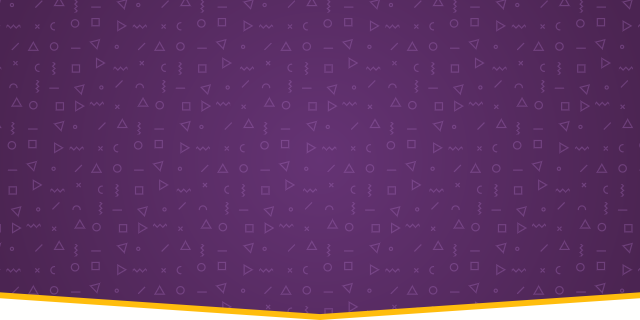
Give the GLSL for this background, as a Shadertoy shader.

```glsl
// Purple backdrop with scattered outlined confetti shapes above a shallow gold and white chevron.

const float PI = 3.14159;
const vec2 CELL = vec2(0.0658, 0.0635);   // one shape per cell
const float TILE = 6.0;                   // cells per side of the repeating tile
const float STROKE = 0.0018;              // half of the line width

const vec3 PURPLE_CENTRE = vec3(0.395, 0.200, 0.455);
const vec3 PURPLE_EDGE = vec3(0.295, 0.142, 0.320);
const vec3 LILAC = vec3(0.66, 0.43, 0.75);
const vec3 GOLD = vec3(1.0, 0.74, 0.05);
const vec3 WHITE = vec3(1.0, 1.0, 0.995);

vec2 hash22(vec2 p) {
    vec3 q = fract(vec3(p.xyx) * vec3(0.1031, 0.1030, 0.0973));
    q += dot(q, q.yzx + 33.33);
    return fract((q.xx + q.yz) * q.zy);
}

vec2 rotate(vec2 p, float angle) {
    float c = cos(angle), s = sin(angle);
    return vec2(c * p.x + s * p.y, c * p.y - s * p.x);
}

// Distances to line shapes centred on the origin
float ring(vec2 p, float radius) {
    return abs(length(p) - radius);
}

float square(vec2 p, float halfSide) {
    return abs(max(abs(p.x), abs(p.y)) - halfSide);
}

float triangle(vec2 p, float inradius) {
    return abs(max(abs(p.x) * 0.866 + p.y * 0.5, -p.y) - inradius);
}

float dash(vec2 p, float halfLength) {
    return length(vec2(max(abs(p.x) - halfLength, 0.0), p.y));
}

float saltire(vec2 p, float halfLength) {
    vec2 q = rotate(p, PI * 0.25);
    return min(dash(q, halfLength), dash(q.yx, halfLength));
}

float zigzag(vec2 p, float period, float halfLength) {
    float wave = (abs(fract(p.x / period) - 0.5) - 0.25) * period;
    return max(abs(p.y - wave) * 0.707, abs(p.x) - halfLength);
}

float halfRing(vec2 p, float radius) {
    return p.y > 0.0 ? ring(p, radius) : length(vec2(abs(p.x) - radius, p.y));
}

float confetti(vec2 p, int kind, float variant) {
    switch (kind) {
        case 0: return square(p, 0.0112);
        case 1: return zigzag(p.yx, 0.0140, 0.0175);
        case 2: return triangle(p, 0.0083);
        case 3: return saltire(p, 0.0072);
        case 4: return ring(p, 0.0048);
        case 5: return triangle(rotate(p, -PI * 0.5), 0.0083);
        case 6: return dash(p, 0.0130);
        case 7: return ring(p, 0.0115);
        case 8: return halfRing(variant < 0.5 ? p : vec2(p.y, -p.x), 0.0112);
        case 9: return dash(rotate(p, PI * 0.25), 0.0135);
        case 10: return zigzag(p, 0.0175, 0.0200);
        default: return triangle(rotate(p, PI * 1.08), 0.0083);
    }
}

// Repeating tile of shapes; each band of tiles is shifted by half a tile
float confettiField(vec2 p) {
    vec2 cell = floor(p / CELL);
    vec2 local = p - (cell + 0.5) * CELL;
    cell.x += floor(cell.y / TILE) * TILE * 0.5;
    vec2 slot = mod(cell, TILE);

    // Spreads the twelve kinds evenly over the tile
    float kind = mod(5.0 * slot.x + 6.0 * slot.y + 7.0 * floor(slot.y * 0.5), 12.0);
    vec2 jitter = (hash22(slot + 7.0) - 0.5) * 0.021;
    float variant = hash22(slot + 41.0).x;
    return confetti(local - jitter, int(kind + 0.5), variant);
}

// Coverage of the region where the distance is negative
float fill(float dist, float pixel) {
    return clamp(0.5 - dist / pixel, 0.0, 1.0);
}

void mainImage(out vec4 fragColor, in vec2 fragCoord) {
    float pixel = 1.0 / iResolution.y;
    vec2 p = vec2(fragCoord.x - 0.5 * iResolution.x, fragCoord.y) * pixel;

    // Radial glow
    float glow = clamp(length(p - vec2(0.0, 0.5)) / 1.05, 0.0, 1.0);
    vec3 colour = mix(PURPLE_CENTRE, PURPLE_EDGE, glow);

    // Faint outlines
    float outline = fill(confettiField(p) - STROKE, pixel);
    colour = mix(colour, LILAC, 0.36 * outline);

    // Chevron
    float height = p.y - 0.068 * abs(p.x);
    colour = mix(colour, GOLD, fill(height - 0.0185, pixel));
    colour = mix(colour, WHITE, fill(height, pixel));

    fragColor = vec4(colour, 1.0);
}
```
